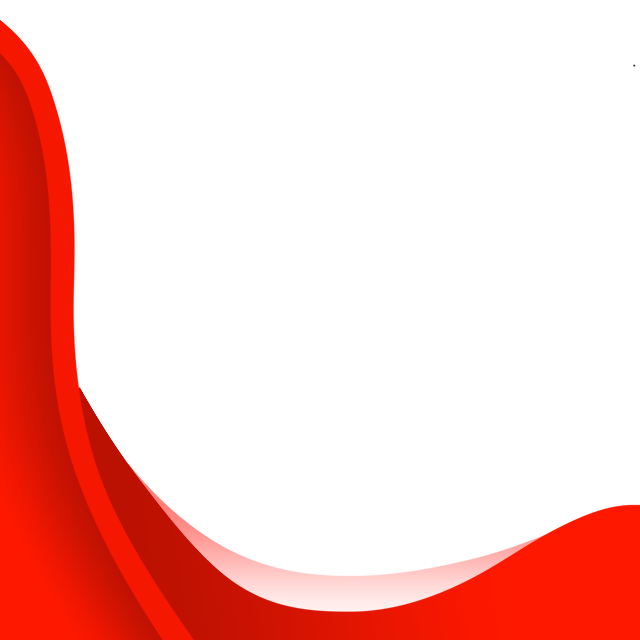
Write a three.js fragment shader that draws this background.

```glsl
varying vec2 vUv;

const vec3 WHITE = vec3(1.0);
const vec3 BRIGHT_RED = vec3(1.0, 0.095, 0.0);
const vec3 RIBBON_RED = vec3(0.96, 0.09, 0.0);
const vec3 DEEP_RED = vec3(0.73, 0.065, 0.01);
const vec3 PINK = vec3(1.0, 0.50, 0.48);
const vec3 BLUSH = vec3(1.0, 0.97, 0.965);
const float SOFTNESS = 0.0013;

// Each knot holds position, value and slope; earlier spans pass through.
float curveSpan(float previous, float t, vec3 a, vec3 b) {
  float width = b.x - a.x;
  float s = clamp((t - a.x) / width, 0.0, 1.0);
  float s2 = s * s;
  float s3 = s2 * s;
  float value = (2.0 * s3 - 3.0 * s2 + 1.0) * a.y
              + (3.0 * s2 - 2.0 * s3) * b.y
              + width * ((s3 - 2.0 * s2 + s) * a.z + (s3 - s2) * b.z);
  return t < a.x ? previous : value;
}

float curve(float t, vec3 a, vec3 b, vec3 c, vec3 d, vec3 e, vec3 f) {
  float value = curveSpan(a.y, t, a, b);
  value = curveSpan(value, t, b, c);
  value = curveSpan(value, t, c, d);
  value = curveSpan(value, t, d, e);
  value = curveSpan(value, t, e, f);
  // Carry a steep end on past the last knot
  return value + min(f.z, 0.0) * max(t - f.x, 0.0);
}

float coverage(float depth) {
  return smoothstep(-SOFTNESS, SOFTNESS, depth);
}

float ribbonOuter(float y) {
  return curve(y, vec3(0.0, 0.303, -0.70), vec3(0.284, 0.147, -0.30),
    vec3(0.499, 0.1152, -0.02), vec3(0.609, 0.1165, 0.0),
    vec3(0.837, 0.086, -0.31), vec3(0.969, 0.0, -1.25));
}

float ribbonInner(float y) {
  return curve(y, vec3(0.0, 0.254, -0.66), vec3(0.271, 0.1146, -0.33),
    vec3(0.492, 0.0794, -0.02), vec3(0.609, 0.0794, -0.01),
    vec3(0.831, 0.0495, -0.32), vec3(0.917, 0.0, -1.0));
}

float waveTop(float x) {
  vec3 crestStart = vec3(0.866, 0.172, 0.52);
  float left = curve(x, vec3(0.125, 0.3945, -1.78), vec3(0.215, 0.255, -1.32),
    vec3(0.3646, 0.091, -0.70), vec3(0.547, 0.0443, 0.0),
    vec3(0.742, 0.099, 0.53), crestStart);
  return curveSpan(left, x, crestStart, vec3(0.985, 0.211, 0.03));
}

float veilTop(float x) {
  return curve(x, vec3(0.20, 0.276, -1.2), vec3(0.215, 0.258, -1.15),
    vec3(0.3255, 0.160, -0.65), vec3(0.547, 0.100, 0.0),
    vec3(0.742, 0.1276, 0.25), vec3(0.90, 0.184, 0.42));
}

vec3 veilColor(float y) {
  return mix(BLUSH, PINK, smoothstep(0.02, 0.22, y));
}

vec3 waveColor(vec2 p) {
  return mix(DEEP_RED, BRIGHT_RED, smoothstep(0.18, 0.86, p.x + 0.15 * p.y));
}

vec3 panelColor(float depth) {
  return mix(DEEP_RED, BRIGHT_RED, smoothstep(-0.03, 0.15, depth));
}

void main() {
  vec2 p = vUv;
  vec3 color = WHITE;

  // Pale veil behind the wave
  color = mix(color, veilColor(p.y), coverage(veilTop(p.x) - p.y));

  // Lower wave
  color = mix(color, waveColor(p), coverage(waveTop(p.x) - p.y));

  // Ribbon and shaded panel on the left
  float panelDepth = ribbonInner(p.y) - p.x;
  color = mix(color, RIBBON_RED, coverage(ribbonOuter(p.y) - p.x));
  color = mix(color, panelColor(panelDepth), coverage(panelDepth));

  // Small dark speck
  float speck = coverage(0.0013 - length(p - vec2(0.991, 0.8975)));
  color = mix(color, vec3(0.05), speck);

  gl_FragColor = vec4(color, 1.0);
}
```
